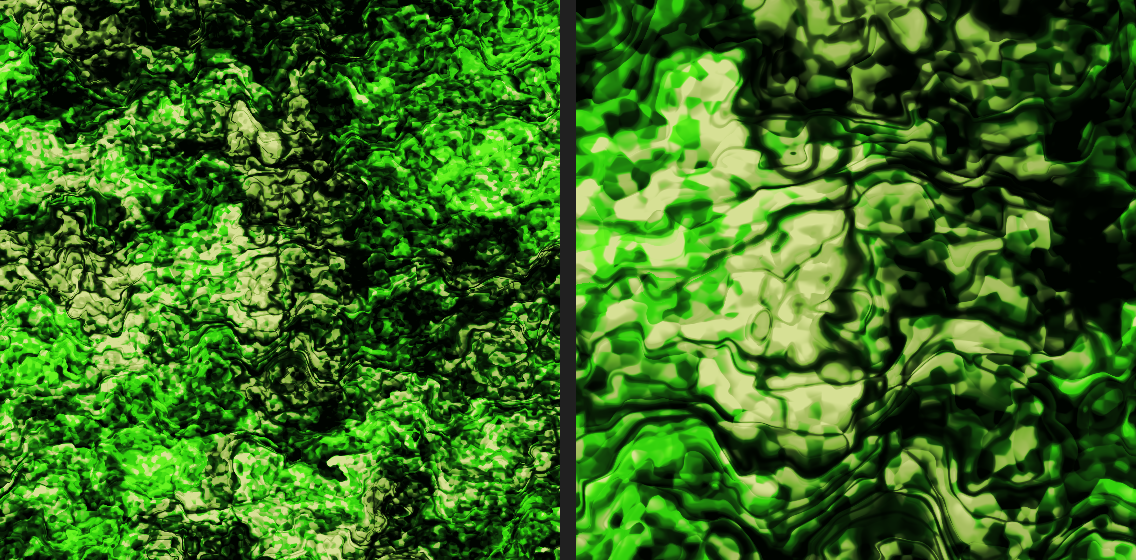
Left, the full canvas; right, a detail of the centre.
Give the GLSL for this texture, as a WebGL 1 fragment shader.

```glsl
precision highp float;

uniform vec2 u_resolution;

// Cells per canvas for each layer
const vec2 HOLLOW_SCALE = vec2(6.0, 9.0);
const vec2 PATCH_SCALE = vec2(5.0, 7.0);
const vec2 ROCK_SCALE = vec2(9.0, 18.0);
const vec2 STONE_SCALE = vec2(21.0, 36.0);
const vec2 CLUMP_SCALE = vec2(54.0, 66.0);
const vec2 GRAIN_SCALE = vec2(125.0, 140.0);

// Shape and light
const float TILT = 0.12;
const float COARSE_WARP = 0.07;
const float FINE_WARP = 0.022;
const float BASE_LIGHT = 0.49;
const float CRACK_WIDTH = 0.16;
const float BARE_START = 0.08;
const float BARE_FULL = 0.42;

// Moss colours, dark to light
const vec3 SHADOW = vec3(0.0, 0.015, 0.0);
const vec3 MOSS_DEEP = vec3(0.03, 0.11, 0.02);
const vec3 MOSS_DARK = vec3(0.07, 0.28, 0.04);
const vec3 MOSS_MID = vec3(0.12, 0.51, 0.05);
const vec3 MOSS_BRIGHT = vec3(0.20, 0.82, 0.05);
const vec3 MOSS_GLOW = vec3(0.40, 0.95, 0.12);

// Bare rock colours, dark to light
const vec3 ROCK_DARK = vec3(0.17, 0.27, 0.09);
const vec3 ROCK_LICHEN = vec3(0.49, 0.70, 0.20);
const vec3 ROCK_PALE = vec3(0.66, 0.75, 0.38);
const vec3 ROCK_GLINT = vec3(0.84, 0.88, 0.58);

struct Cell {
  float edge;  // distance to the border
  float tone;  // random value of the cell
  float lift;  // slope lit from above
  float soft;  // blurred random value
};

vec2 hash2(vec2 p) {
  vec2 q = vec2(dot(p, vec2(127.1, 311.7)), dot(p, vec2(269.5, 183.3)));
  return fract(sin(q) * 43758.5);
}

// Cellular noise with blended cell values
Cell cells(vec2 p) {
  vec2 base = floor(p);
  float nearest = 9.0;
  float second = 9.0;
  vec3 sharp = vec3(0.0);
  vec2 blur = vec2(0.0);
  for (int y = -1; y <= 1; y++) {
    for (int x = -1; x <= 1; x++) {
      vec2 id = base + vec2(float(x), float(y));
      vec2 offset = p - id - hash2(id);
      vec2 value = hash2(id + 57.3);
      float d2 = dot(offset, offset);
      float d = sqrt(d2);
      second = min(second, max(nearest, d));
      nearest = min(nearest, d);
      float lean = offset.y + (value.y - 0.5) * 1.6 * offset.x;
      sharp += vec3(value.x, lean, 1.0) * exp(-36.0 * d2);
      blur += vec2(value.x, 1.0) * exp(-8.0 * d2);
    }
  }
  return Cell(second - nearest, sharp.x / sharp.z, sharp.y / sharp.z, blur.x / blur.y);
}

vec2 warp(vec2 p) {
  return vec2(cells(p).soft, cells(p + 31.7).soft) - 0.5;
}

vec3 mossColor(float light) {
  vec3 color = mix(SHADOW, MOSS_DEEP, smoothstep(0.0, 0.18, light));
  color = mix(color, MOSS_DARK, smoothstep(0.18, 0.36, light));
  color = mix(color, MOSS_MID, smoothstep(0.36, 0.50, light));
  color = mix(color, MOSS_BRIGHT, smoothstep(0.50, 0.64, light));
  return mix(color, MOSS_GLOW, smoothstep(0.70, 0.98, light));
}

vec3 rockColor(float light) {
  vec3 color = mix(SHADOW, ROCK_DARK, smoothstep(0.05, 0.36, light));
  color = mix(color, ROCK_LICHEN, smoothstep(0.34, 0.56, light));
  color = mix(color, ROCK_PALE, smoothstep(0.54, 0.74, light));
  return mix(color, ROCK_GLINT, smoothstep(0.78, 1.05, light));
}

void main() {
  vec2 uv = gl_FragCoord.xy / u_resolution;

  // Ragged, slightly tilted coordinates
  vec2 ragged = uv + COARSE_WARP * warp(uv * 13.0) + FINE_WARP * warp(uv * 46.0);
  float c = cos(TILT);
  float s = sin(TILT);
  vec2 tilted = mat2(c, -s, s, c) * ragged;

  float hollow = cells(ragged * HOLLOW_SCALE + 3.1).soft - 0.5;
  float patchy = cells(ragged * PATCH_SCALE + 17.9).soft - 0.5;
  Cell rock = cells(tilted * ROCK_SCALE);
  Cell stone = cells(tilted * STONE_SCALE + 7.7);
  Cell clump = cells(ragged * CLUMP_SCALE);
  float grain = cells(uv * GRAIN_SCALE).soft - 0.5;

  // Layered relief
  float light = BASE_LIGHT + 0.75 * hollow;
  light += 0.24 * (rock.tone - 0.5) + 0.26 * rock.lift;
  light += 0.25 * (stone.tone - 0.5) + 0.27 * stone.lift;
  light += 0.22 * (clump.tone - 0.5) + 0.18 * clump.lift + 0.35 * (clump.soft - 0.5);
  light += 0.50 * grain;

  // Cracks fade where moss fills them
  float gap = 1.0 - smoothstep(0.0, CRACK_WIDTH, rock.edge);
  float seam = 1.0 - smoothstep(0.0, CRACK_WIDTH, stone.edge);
  float open = smoothstep(-0.25, 0.25, patchy - 0.5 * hollow);
  light *= 1.0 - gap * mix(0.35, 0.8, open);
  light *= 1.0 - seam * mix(0.1, 0.5, open);

  // Bare rock shows through on lit patches
  float cover = patchy + 0.45 * (fract(rock.tone * 7.0) - 0.5) * (1.0 - gap);
  cover += 0.5 * grain + 0.6 * (light - 0.45);
  float bare = smoothstep(BARE_START, BARE_FULL, cover);

  gl_FragColor = vec4(mix(mossColor(light), rockColor(light), bare), 1.0);
}
```
